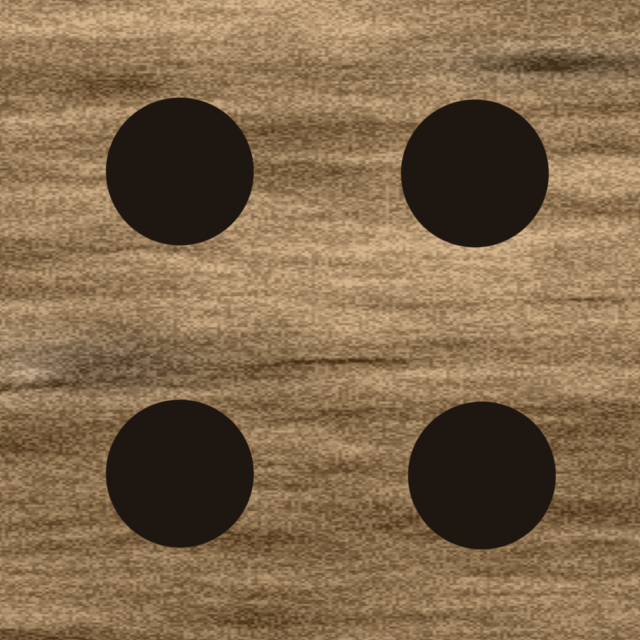
A Shadertoy shader for this pattern:

```glsl
#define HOLE_RADIUS 0.1155
#define HOLE_COLOR vec3(0.118, 0.090, 0.066)
#define WOOD_COLOR vec3(0.565, 0.455, 0.322)
#define TONE_STEP vec3(0.088, 0.083, 0.075)
#define FIBER_SCALE vec2(2.2, 24.0)
#define FIBER_AMOUNT 1.9
#define GRAIN_SCALE vec2(190.0, 310.0)
#define GRAIN_AMOUNT 2.8
#define WARP 0.018
#define STREAKS 11

// Streak centre (xy) and half size (zw)
const vec4 streakShape[STREAKS] = vec4[](
    vec4(0.87, 0.903, 0.20, 0.014), vec4(0.34, 0.865, 0.22, 0.008),
    vec4(0.50, 0.735, 0.17, 0.017), vec4(0.95, 0.765, 0.11, 0.018),
    vec4(0.14, 0.430, 0.19, 0.036), vec4(0.56, 0.430, 0.19, 0.006),
    vec4(0.49, 0.345, 0.16, 0.015), vec4(0.92, 0.345, 0.17, 0.029),
    vec4(0.30, 0.610, 0.17, 0.013), vec4(0.89, 0.535, 0.12, 0.004),
    vec4(0.28, 0.072, 0.17, 0.010));
const float streakDepth[STREAKS] = float[](
    2.0, 1.5, 1.5, 1.3, 1.8, 2.1, 2.0, 1.5, 1.1, 1.4, 1.2);

float hash(vec2 p) {
    vec3 q = fract(vec3(p.xyx) * 0.1031);
    q += dot(q, q.yzx + 33.33);
    return fract((q.x + q.y) * q.z);
}

// Value noise centred on zero
float noise(vec2 p) {
    vec2 cell = floor(p), f = fract(p);
    f = f * f * (3.0 - 2.0 * f);
    float low = mix(hash(cell), hash(cell + vec2(1, 0)), f.x);
    float high = mix(hash(cell + vec2(0, 1)), hash(cell + vec2(1, 1)), f.x);
    return mix(low, high, f.y) - 0.5;
}

// Soft elliptical patch
float patchAt(vec2 p, vec2 centre, vec2 size) {
    vec2 d = (p - centre) / size;
    return exp(-dot(d, d));
}

float fibers(vec2 p) {
    float sum = 0.0, amount = FIBER_AMOUNT;
    vec2 scale = FIBER_SCALE;
    for (int i = 0; i < 4; i++) {
        sum += amount * noise(p * scale + float(i) * 17.3);
        scale *= 1.9;
        amount *= 0.84;
    }
    return sum;
}

float woodTone(vec2 p) {
    vec2 q = p;
    q.y += WARP * (noise(p * vec2(4.0, 7.0)) + 0.5 * noise(p * vec2(13.0, 35.0) + 9.0));
    q.y -= 0.035 * (p.x - 0.56) * smoothstep(0.37, 0.41, p.y) * (1.0 - smoothstep(0.46, 0.50, p.y));

    // Broad light and shade
    float tone = 0.35 - 0.75 * (1.0 - smoothstep(0.25, 0.40, p.y));
    tone += 0.9 * patchAt(p, vec2(0.62, 0.56), vec2(0.48, 0.10));
    tone += 0.6 * patchAt(p, vec2(0.35, 0.97), vec2(0.40, 0.06));
    tone += 0.6 * patchAt(p, vec2(0.65, 0.395), vec2(0.24, 0.025));
    tone += 1.8 * patchAt(q, vec2(0.045, 0.425), vec2(0.04, 0.028));
    tone -= 0.7 * patchAt(p, vec2(0.05, 0.32), vec2(0.14, 0.03));
    tone -= 0.7 * patchAt(p, vec2(0.95, 0.24), vec2(0.14, 0.04));

    // Dark veins broken up along the fibers
    for (int i = 0; i < STREAKS; i++) {
        float broken = 1.0 + 1.1 * noise(q * vec2(14.0, 75.0) + float(i) * 5.0);
        tone -= streakDepth[i] * broken * patchAt(q, streakShape[i].xy, streakShape[i].zw);
    }
    return tone + fibers(q) + GRAIN_AMOUNT * noise(p * GRAIN_SCALE);
}

// Signed distance to the nearest of four holes
float holes(vec2 p) {
    float d = 1.0;
    for (int i = 0; i < 4; i++) {
        float column = float(i % 2), row = float(i / 2);
        vec2 centre = vec2(0.281 + column * (0.461 + 0.011 * row),
                           0.732 - row * 0.472 - column * 0.003);
        d = min(d, length(p - centre) - HOLE_RADIUS);
    }
    return d;
}

void mainImage(out vec4 fragColor, in vec2 fragCoord) {
    vec2 p = fragCoord / iResolution.xy;
    float tone = clamp(woodTone(p), -3.2, 3.0);
    vec3 color = WOOD_COLOR + TONE_STEP * tone;

    // Greyer wood in the two widest dark bands
    float grey = patchAt(p, vec2(0.14, 0.43), vec2(0.22, 0.05))
               + patchAt(p, vec2(0.88, 0.90), vec2(0.20, 0.03));
    color = mix(color, vec3(dot(color, vec3(0.3, 0.59, 0.11))), 0.25 * min(grey, 1.0));

    float edge = 1.0 / iResolution.y;
    color = mix(HOLE_COLOR, color, smoothstep(-edge, edge, holes(p)));
    fragColor = vec4(color, 1.0);
}
```
